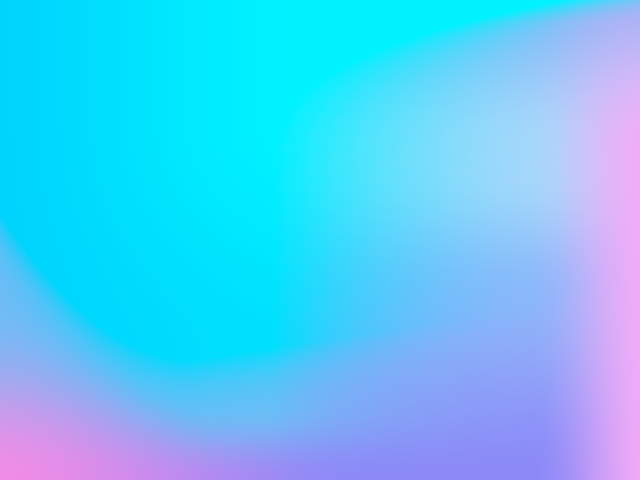
This background is drawn by a WebGL 1 fragment shader. Its source:

```glsl
precision highp float;

uniform vec2 u_resolution;

const vec3 AZURE = vec3(0.0, 0.82, 0.99);
const vec3 AQUA = vec3(0.0, 0.95, 1.0);
const vec3 STEEL = vec3(0.46, 0.73, 0.96);
const vec3 VIOLET = vec3(0.55, 0.54, 0.97);
const vec3 PERIWINKLE = vec3(0.58, 0.71, 0.98);
const vec3 MIST = vec3(0.71, 0.83, 0.98);
const vec3 LAVENDER = vec3(0.62, 0.70, 0.96);
const vec3 PINK = vec3(0.95, 0.55, 0.90);
const vec3 ORCHID = vec3(0.95, 0.67, 0.97);

// Opacity that rises from zero with depth past an edge
float veil(float depth, float softness) {
  return 1.0 - exp(-max(depth, 0.0) / softness);
}

// Gentle steps laid over a linear ramp
float terrace(float value, float steps, float strength) {
  float cell = value * steps;
  float stepped = (floor(cell) + smoothstep(0.25, 0.75, fract(cell))) / steps;
  return mix(value, stepped, strength);
}

// Small scalloped wobble built from layered sines
float ripple(vec2 p) {
  return 0.6 * sin(p.y * 165.0 + p.x * 30.0) + 0.4 * sin(p.y * 83.0 - p.x * 55.0);
}

// Height of the bowl under the cyan pool
float bowlHeight(float x) {
  float left = max(0.3 - x, 0.0);
  return 0.25 + 3.4 * left * left + 0.2 * max(x - 0.3, 0.0);
}

// Right side of the pool, sweeping outwards near the top
float poolSide(float y) {
  float rise = clamp((y - 0.6) / 0.4, 0.0, 1.0);
  return 0.425 + 0.46 * pow(rise, 3.4);
}

vec3 poolColor(vec2 p) {
  float light = smoothstep(-0.1, 0.5, p.x) * mix(0.45, 1.0, smoothstep(0.25, 0.75, p.y));
  return mix(AZURE, AQUA, light);
}

vec3 hazeColor(float y) {
  vec3 color = mix(VIOLET, PERIWINKLE, smoothstep(0.0, 0.42, y));
  color = mix(color, MIST, smoothstep(0.38, 0.64, y));
  return mix(color, LAVENDER, smoothstep(0.7, 1.0, y));
}

float hazeAmount(vec2 p) {
  float side = poolSide(p.y);
  float wobble = 0.004 * ripple(p) * smoothstep(0.2, 0.35, p.y) * (1.0 - smoothstep(0.7, 0.9, p.y));
  float depth = clamp((p.x + wobble - side) / max(1.0 - side, 0.27), 0.0, 1.0);
  float clear = 1.0 - terrace(depth, 16.0, 0.25);
  return 1.0 - pow(clear, mix(2.6, 2.0, smoothstep(0.2, 0.6, p.y)));
}

void main() {
  vec2 p = gl_FragCoord.xy / u_resolution;

  // Cyan pool with the blue slope below it
  vec3 color = poolColor(p);
  color = mix(color, STEEL, veil(bowlHeight(p.x) - p.y, 0.06));

  // Pink to violet glow along the bottom
  float glowHeight = mix(0.36, 0.15, smoothstep(0.0, 0.35, p.x));
  vec3 glowColor = mix(PINK, VIOLET, smoothstep(-0.05, 0.6, p.x));
  color = mix(color, glowColor, 1.0 - smoothstep(0.0, glowHeight, p.y));

  // Haze spreading to the right
  color = mix(color, hazeColor(p.y), hazeAmount(p));

  // Orchid light on the right border
  float border = smoothstep(0.83, 1.02, p.x) * (1.0 - 0.9 * smoothstep(0.68, 1.02, p.y));
  color = mix(color, ORCHID, border);

  gl_FragColor = vec4(color, 1.0);
}
```
